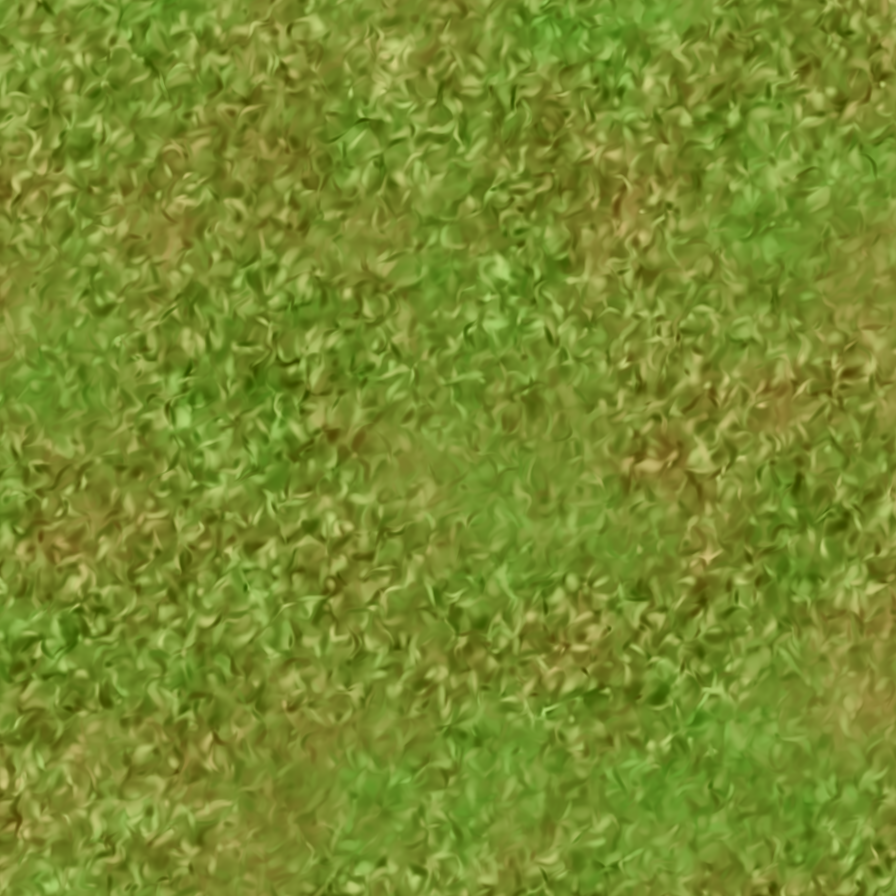
Give the GLSL for this texture, as a WebGL 1 fragment shader.

```glsl
precision highp float;
uniform vec2 u_resolution;

#define CELLS 37.0
#define BLADE_WIDTH 0.22
#define BLADE_LENGTH 0.58
#define LEAN 1.15
#define ANGLE_SPREAD 2.2
#define TONE_SPREAD 1.35
#define DRY_SPREAD 0.9
#define PATCH_SCALE 4.5
#define SHADOW vec3(0.31, 0.37, 0.04)
#define MEADOW vec3(0.48, 0.555, 0.18)
#define STRAW vec3(0.67, 0.73, 0.38)
#define DRY_SHIFT vec3(0.06, -0.036, 0.015)

const int LAYERS = 5;

vec4 hash4(vec2 p) {
  vec4 q = fract(p.xyxy * vec4(0.1031, 0.1030, 0.0973, 0.1099));
  q += dot(q, q.wzxy + 33.33);
  return fract((q.xxyz + q.yzzw) * q.zywx);
}

float gradientDot(vec2 cell, vec2 offset) {
  float angle = 6.2832 * hash4(cell + 71.0).x;
  return dot(vec2(cos(angle), sin(angle)), offset);
}

float gradientNoise(vec2 p) {
  vec2 i = floor(p), f = fract(p);
  vec2 s = f * f * f * (f * (f * 6.0 - 15.0) + 10.0);
  vec2 e = vec2(0.0, 1.0);
  float low = mix(gradientDot(i, f), gradientDot(i + e.yx, f - e.yx), s.x);
  float high = mix(gradientDot(i + e.xy, f - e.xy), gradientDot(i + 1.0, f - 1.0), s.x);
  return mix(low, high, s.y);
}

float patches(vec2 p) {
  return gradientNoise(p) + 0.6 * gradientNoise(p * 2.3 + 17.0) + 0.45 * gradientNoise(p * 5.1 + 41.0);
}

// Paints one layer of soft, bent blades; grass holds (tone, dryness)
vec2 paintBlades(vec2 grass, vec2 p, float layer, float patchDry) {
  vec2 home = floor(p);
  for (int y = -1; y <= 1; y++) {
    for (int x = -1; x <= 1; x++) {
      vec2 cell = home + vec2(float(x), float(y));
      vec4 place = hash4(cell + layer * 131.0);
      vec4 look = hash4(cell + layer * 57.0 + 311.0);
      float angle = LEAN + (place.z - 0.5) * ANGLE_SPREAD;
      vec2 along = vec2(cos(angle), sin(angle));
      vec2 d = p - cell - place.xy;
      float u = dot(d, along);
      float v = dot(d, vec2(-along.y, along.x)) + (look.z - 0.5) * 1.2 * u * u;
      vec2 size = vec2(BLADE_LENGTH * mix(0.4, 1.3, place.w), BLADE_WIDTH * mix(0.65, 1.4, look.w));
      float mask = 1.0 - smoothstep(0.1, 1.3, length(vec2(u, v) / size));
      float tone = 0.52 + (look.x - 0.5) * TONE_SPREAD;
      float dry = patchDry + (look.y - 0.5) * DRY_SPREAD;
      grass = mix(grass, vec2(tone, dry), mask * 0.92);
    }
  }
  return grass;
}

void main() {
  vec2 uv = gl_FragCoord.xy / u_resolution.y;

  // Broad patches of dry and fresh turf
  float patchDry = 1.5 * patches(uv * PATCH_SCALE + 5.0);
  float patchTone = 0.17 * patches(uv * PATCH_SCALE * 1.7 + 63.0);
  float focus = smoothstep(-0.5, 0.25, patches(uv * vec2(2.6, 4.2) + 29.0));

  // Undergrowth, then blades from back to front
  vec2 warp = vec2(gradientNoise(uv * 45.0), gradientNoise(uv * 45.0 + 83.0));
  vec2 turf = uv + 0.007 * warp;
  vec2 grass = vec2(0.38 + 0.5 * gradientNoise(uv * 60.0), patchDry);
  for (int i = 0; i < LAYERS; i++) {
    float layer = float(i) + 1.0;
    vec2 p = turf * CELLS * (0.85 + 0.07 * layer) + layer * 9.37;
    grass = paintBlades(grass, p, layer, patchDry);
  }

  // Clumps, and soft-focus areas
  float tone = grass.x + 0.22 * gradientNoise(uv * 26.0 + 7.0);
  tone = 0.52 + (tone - 0.52) * mix(0.5, 1.05, focus) + patchTone;
  tone = clamp(tone, -0.25, 1.25);

  vec3 color = tone < 0.5 ? mix(SHADOW, MEADOW, tone * 2.0) : mix(MEADOW, STRAW, tone * 2.0 - 1.0);
  color += DRY_SHIFT * clamp(grass.y, -1.3, 1.3);
  gl_FragColor = vec4(clamp(color, 0.0, 1.0), 1.0);
}
```
